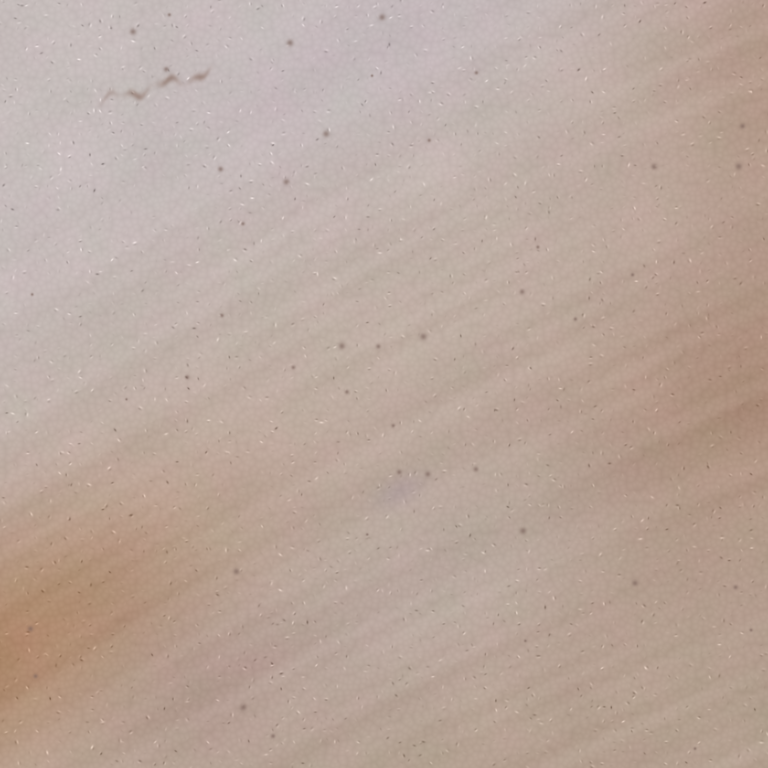
A three.js fragment shader for this texture:

```glsl
#define STREAK_CONTRAST 0.0075
#define STREAK_FREQUENCY 34.0
#define MOTTLE_CONTRAST 0.004
#define GRAIN_CELLS 130.0
#define GRAIN_CONTRAST 0.035
#define FLECK_CELLS 72.0
#define FLECK_CONTRAST 0.17
#define SPECK_CELLS 15.0
#define GRAIN_ANGLE 0.5

varying vec2 vUv;

float hash(vec2 p) {
  vec3 q = fract(vec3(p.xyx) * 0.1031);
  q += dot(q, q.yzx + 33.33);
  return fract((q.x + q.y) * q.z);
}

vec2 hash2(vec2 p) {
  return vec2(hash(p), hash(p + 57.3));
}

vec2 rotate(vec2 p, float angle) {
  float c = cos(angle), s = sin(angle);
  return vec2(c * p.x + s * p.y, c * p.y - s * p.x);
}

// Soft ellipse lying along the streaks
float glow(vec2 p, vec2 center, vec2 size) {
  vec2 q = rotate(p - center, GRAIN_ANGLE) / size;
  return exp(-dot(q, q));
}

// Distance to the nearest scattered cell point
float cellular(vec2 p) {
  vec2 id = floor(p), f = fract(p);
  float nearest = 2.0;
  for (int y = -1; y <= 1; y++) {
    for (int x = -1; x <= 1; x++) {
      vec2 cell = vec2(float(x), float(y));
      vec2 d = cell + hash2(id + cell) - f;
      nearest = min(nearest, dot(d, d));
    }
  }
  return sqrt(nearest);
}

// Layered sines across the bent strata, drifting along them
float streaks(float across, float along) {
  float sum = 0.0, freq = STREAK_FREQUENCY;
  for (int i = 0; i < 5; i++) {
    float k = float(i);
    float drift = 0.9 * sin(along * (3.0 + k) + k * 2.3 + across * 9.0);
    float fade = 0.6 + 0.4 * sin(along * (4.0 + 1.7 * k) + across * 13.0 + k * 4.1);
    sum += fade * sin(across * freq + drift + k * 1.9);
    freq *= 1.53;
  }
  return sum;
}

// Cloudy layered sines in turning directions
float mottle(vec2 p) {
  float sum = 0.0;
  for (int i = 0; i < 5; i++) {
    p = rotate(p, 1.1) * 1.35 + 0.7;
    sum += sin(p.x + 1.4 * sin(p.y * 0.8)) * sin(p.y + 0.6 * p.x);
  }
  return sum;
}

// Tiny bright chips, each with a dark edge beside it
float flecks(vec2 p) {
  vec2 id = floor(p);
  vec2 q = fract(p) - mix(vec2(0.34), vec2(0.66), hash2(id));
  q = rotate(q, 6.28 * hash(id + 11.7));
  vec2 chip = q / vec2(0.16, 0.085);
  vec2 edge = (q + vec2(0.03, 0.15)) / vec2(0.14, 0.085);
  float strength = pow(hash(id + 23.1), 5.0);
  float balance = hash(id + 41.9);
  return strength * (exp(-dot(chip, chip)) * balance - exp(-dot(edge, edge)) * (1.1 - balance));
}

// Sparse dark pits
float specks(vec2 p) {
  vec2 id = floor(p);
  vec2 q = fract(p) - mix(vec2(0.15), vec2(0.85), hash2(id + 5.0));
  float radius = mix(0.025, 0.065, hash(id + 71.0));
  return step(0.8, hash(id + 91.0)) * exp(-dot(q, q) / (radius * radius));
}

// Broad pale, tan and brown zones
vec3 stoneColor(vec2 p, float across) {
  vec3 col = mix(vec3(0.70, 0.62, 0.56), vec3(0.75, 0.685, 0.645), smoothstep(-0.45, 0.2, across));
  col = mix(col, vec3(0.775, 0.735, 0.73), smoothstep(0.2, 0.75, across));
  col = mix(col, vec3(0.66, 0.53, 0.45), 0.8 * glow(p, vec2(1.0, 0.5), vec2(0.36, 0.19)));
  col = mix(col, vec3(0.68, 0.56, 0.49), 0.75 * glow(p, vec2(1.06, 0.9), vec2(0.24, 0.28)));
  col = mix(col, vec3(0.67, 0.51, 0.39), 0.9 * glow(p, vec2(-0.03, 0.14), vec2(0.36, 0.15)));
  col = mix(col, vec3(0.66, 0.56, 0.52), 0.65 * glow(p, vec2(0.3, 0.12), vec2(0.18, 0.08)));
  col = mix(col, vec3(0.73, 0.67, 0.64), 0.7 * glow(p, vec2(0.57, 0.25), vec2(0.26, 0.13)));
  col = mix(col, vec3(0.76, 0.72, 0.74), 0.5 * glow(p, vec2(0.5, 0.95), vec2(0.32, 0.12)));
  return mix(col, vec3(0.67, 0.60, 0.62), 0.5 * glow(p, vec2(0.52, 0.36), vec2(0.035, 0.018)));
}

void main() {
  vec2 p = vUv;
  float across = p.y - 0.64 * p.x + 0.11 * p.x * p.x;
  vec3 col = stoneColor(p, across);

  // Streaks fade in the pale corner
  float cloud = mottle(p * 7.0);
  float streakFade = 1.0 - 0.7 * smoothstep(0.35, 0.75, across);
  col += STREAK_CONTRAST * streakFade * streaks(across + 0.001 * cloud, p.x) * vec3(0.9, 1.0, 1.1);
  col += MOTTLE_CONTRAST * (cloud + mottle(p.yx * 16.0 + 3.0) * vec3(0.8, -0.2, 0.5));

  // Broken brown crack near the top left
  float crackLine = 0.868 + 0.26 * (p.x - 0.13) + 0.005 * sin(p.x * 95.0) + 0.003 * sin(p.x * 230.0);
  float crackSpan = smoothstep(0.12, 0.16, p.x) * (1.0 - smoothstep(0.26, 0.29, p.x));
  float crack = exp(-pow((p.y - crackLine) / 0.005, 2.0)) * crackSpan;
  col = mix(col, vec3(0.57, 0.47, 0.43), crack * (0.4 + 0.3 * sin(p.x * 150.0)));

  // Fine surface grit
  col += GRAIN_CONTRAST * (0.45 - cellular(p * GRAIN_CELLS));
  float chips = flecks(p * FLECK_CELLS) + flecks(rotate(p, 0.7) * FLECK_CELLS * 0.83 + 200.0);
  col += FLECK_CONTRAST * chips * (1.0 + 0.1 * cloud);
  col = mix(col, vec3(0.48, 0.39, 0.36), 0.6 * specks(p * SPECK_CELLS));

  gl_FragColor = vec4(col, 1.0);
}
```
